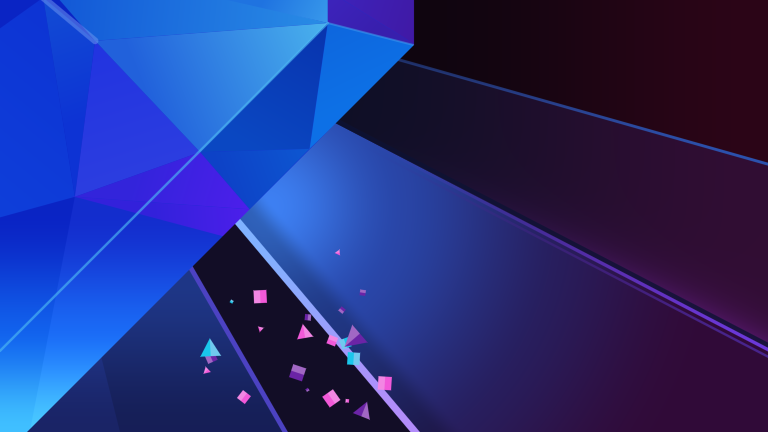
Write a WebGL 2 fragment shader that draws this background.

```glsl
#version 300 es
precision highp float;
// A faceted blue crystal over dark, slanted panels with glowing edges and
// scattered confetti. Panels are half-planes, facets are gradient triangles,
// confetti are small polygons placed by a hash. The canvas is 9 units high.
uniform vec2 u_resolution;
out vec4 outColor;

#define CANVAS_HEIGHT 9.0
#define CONFETTI_COUNT 22
#define CONFETTI_MIN 0.03
#define CONFETTI_MAX 0.15
#define CRYSTAL_OFFSET 0.5625
#define CRYSTAL_RIGHT 8.625
#define GLOW_CENTER vec2(5.6, 4.7)

float pixel;

float hash(float n) { return fract(sin(n * 127.1) * 43758.5453); }
float cover(float d) { return smoothstep(-pixel, pixel, d); }
float cross2(vec2 a, vec2 b) { return a.x * b.y - a.y * b.x; }

// Signed distance to a line, positive on the left of a -> b
float side(vec2 p, vec2 a, vec2 b) { return cross2(normalize(b - a), p - a); }

float stroke(vec2 p, vec2 a, vec2 b, float halfWidth) {
    vec2 ab = b - a;
    float t = clamp(dot(p - a, ab) / dot(ab, ab), 0.0, 1.0);
    return cover(halfWidth - length(p - a - ab * t));
}

// Triangle shaded from corner a to the opposite edge
void facet(inout vec3 col, vec2 p, vec2 a, vec2 b, vec2 c, vec3 near, vec3 far) {
    float turn = sign(cross2(b - a, c - a));
    float d = turn * min(side(p, a, b) * turn, min(side(p, b, c) * turn, side(p, c, a) * turn)) * turn;
    vec2 axis = 0.5 * (b + c) - a;
    float t = clamp(dot(p - a, axis) / dot(axis, axis), 0.0, 1.0);
    col = mix(col, mix(near, far, t), cover(d));
}

vec3 panels(vec2 p) {
    float rim = side(p, vec2(8.33, 7.75), vec2(16.0, 5.58));
    float ridge = side(p, vec2(7.02, 6.42), vec2(16.0, 1.75));
    float rail = side(p, vec2(4.96, 4.375), vec2(8.65, 0.0));
    float seam = side(p, vec2(4.0, 3.375), vec2(5.94, 0.0));
    float right = smoothstep(7.0, 16.0, p.x);

    // Lower left panel and the dark gap beside it
    vec3 col = mix(vec3(0.10, 0.14, 0.40), vec3(0.14, 0.25, 0.62), smoothstep(0.0, 3.2, p.y));
    col *= 1.0 - 0.15 * cover(side(p, vec2(2.0, 2.0), vec2(2.5, 0.0)));
    col = mix(col, vec3(0.07, 0.05, 0.15), cover(seam));
    col = mix(col, vec3(0.30, 0.26, 0.76), cover(0.05 - abs(seam)));

    // Wide panel lit from the crystal's edge
    float reach = length(p - GLOW_CENTER);
    vec3 lit = mix(vec3(0.24, 0.50, 0.95), vec3(0.16, 0.28, 0.67), smoothstep(0.0, 2.8, reach));
    lit = mix(lit, vec3(0.15, 0.13, 0.39), smoothstep(2.2, 6.2, reach));
    lit = mix(lit, vec3(0.19, 0.04, 0.22), smoothstep(5.0, 9.5, reach));
    lit *= 1.0 - 0.22 * (1.0 - smoothstep(0.3, 0.8, rail));
    col = mix(col, lit, cover(rail));
    vec3 railColor = mix(vec3(0.70, 0.55, 0.98), vec3(0.50, 0.70, 1.0), smoothstep(0.0, 4.4, p.y));
    col = mix(col, railColor, cover(0.075 - abs(rail)));

    // Upper dark panels, their edges and a violet haze
    vec3 navy = mix(vec3(0.06, 0.06, 0.15), vec3(0.19, 0.05, 0.20), right);
    navy += vec3(0.14, 0.04, 0.22) * exp(-max(ridge, 0.0) * 3.0) * right;
    col = mix(col, navy, cover(ridge));
    col = mix(col, vec3(0.05, 0.07, 0.20), 0.8 * cover(0.05 - abs(ridge - 0.05)));
    col = mix(col, vec3(0.42, 0.22, 0.85), right * cover(0.035 - abs(ridge + 0.03)));
    col = mix(col, vec3(0.28, 0.14, 0.55), right * cover(0.025 - abs(ridge + 0.16)));
    vec3 ember = mix(vec3(0.06, 0.02, 0.06), vec3(0.17, 0.02, 0.09), smoothstep(8.6, 16.0, p.x));
    col = mix(col, ember, cover(rim));
    return mix(col, vec3(0.17, 0.32, 0.68), (0.5 + 0.5 * right) * cover(0.03 - abs(rim)));
}

// Two-tone triangles and squares
void confetti(inout vec3 col, vec2 p) {
    for (int i = 0; i < CONFETTI_COUNT; i++) {
        float k = float(i) + 1.0;
        float y = mix(0.4, 3.9, hash(k));
        vec2 q = p - vec2(mix(max(3.7, y + 1.0), 8.7, hash(k + 31.0)), y);
        float size = mix(CONFETTI_MIN, CONFETTI_MAX, pow(hash(k + 57.0), 1.5));
        float angle = atan(q.y, q.x) + 6.2832 * hash(k + 73.0);
        float sector = 6.2832 / (hash(k + 91.0) < 0.4 ? 3.0 : 4.0);
        float d = size - length(q) * cos(floor(0.5 + angle / sector) * sector - angle);
        float pick = hash(k + 113.0);
        vec3 tint = pick < 0.4 ? vec3(0.95, 0.35, 0.85) : pick < 0.65 ? vec3(0.10, 0.78, 0.92) : vec3(0.42, 0.14, 0.65);
        tint = mix(tint, vec3(0.95, 0.80, 0.95), 0.4 * cover(length(q) * sin(angle)));
        col = mix(col, tint, cover(d));
    }
}

vec3 crystal(vec2 p) {
    vec2 apex = vec2(6.83, 8.52), mid = vec2(4.17, 5.83), tip = vec2(8.7, 8.04);
    vec2 base = vec2(5.2, 4.64), crown = vec2(1.98, 8.15), left = vec2(1.56, 4.9);
    vec2 flank = vec2(6.45, 5.9), top = vec2(6.83, 9.2);
    vec3 violet = vec3(0.30, 0.12, 0.92), royal = vec3(0.05, 0.20, 0.83), azure = vec3(0.05, 0.40, 0.87);

    vec3 col = mix(vec3(0.25, 0.75, 1.0), vec3(0.07, 0.40, 0.94), smoothstep(0.0, 2.2, p.y));
    col = mix(col, vec3(0.04, 0.14, 0.77), smoothstep(1.6, 4.6, p.y));
    col += 0.035 * cover(-side(p, vec2(1.1, 2.5), left));
    facet(col, p, vec2(0.9, 9.05), vec2(-9.0, 2.0), left, royal, vec3(0.06, 0.28, 0.87));
    facet(col, p, vec2(0.9, 9.05), crown, left, vec3(0.07, 0.30, 0.83), royal);
    facet(col, p, crown, left, mid, vec3(0.13, 0.20, 0.88), vec3(0.17, 0.24, 0.88));
    facet(col, p, apex, vec2(0.2, 10.2), crown, vec3(0.16, 0.55, 0.90), vec3(0.07, 0.34, 0.84));
    facet(col, p, apex, vec2(4.3, 9.1), top, vec3(0.22, 0.60, 0.92), vec3(0.12, 0.45, 0.88));
    facet(col, p, top, apex, tip, vec3(0.24, 0.14, 0.74), vec3(0.22, 0.12, 0.68));
    facet(col, p, top, vec2(8.7, 9.2), tip, vec3(0.24, 0.14, 0.74), vec3(0.25, 0.10, 0.65));
    facet(col, p, apex, crown, mid, vec3(0.29, 0.70, 0.93), vec3(0.13, 0.38, 0.86));
    facet(col, p, apex, mid, flank, vec3(0.03, 0.20, 0.68), vec3(0.04, 0.28, 0.76));
    facet(col, p, flank, mid, base, vec3(0.05, 0.34, 0.82), vec3(0.05, 0.26, 0.78));
    facet(col, p, apex, flank, tip, azure, vec3(0.05, 0.44, 0.90));
    facet(col, p, base, left, mid, violet, vec3(0.20, 0.14, 0.86));
    facet(col, p, base, left, vec2(4.94, 4.0), violet, vec3(0.20, 0.13, 0.86));

    // Bright creases
    col = mix(col, vec3(0.30, 0.72, 0.95), 0.65 * stroke(p, vec2(0.0, 1.69), apex, 0.025));
    col = mix(col, vec3(0.45, 0.60, 0.95), 0.5 * stroke(p, vec2(0.9, 9.05), crown, 0.07));
    return mix(col, vec3(0.25, 0.60, 0.92), 0.6 * stroke(p, apex, tip, 0.02));
}

void main() {
    pixel = 0.7 * CANVAS_HEIGHT / u_resolution.y;
    vec2 p = gl_FragCoord.xy * CANVAS_HEIGHT / u_resolution.y;
    vec3 col = panels(p);
    confetti(col, p);
    float inside = min((CRYSTAL_OFFSET - p.x + p.y) * 0.7071, CRYSTAL_RIGHT - p.x);
    col = mix(col, crystal(p), cover(inside));
    outColor = vec4(clamp(col, 0.0, 1.0), 1.0);
}
```
